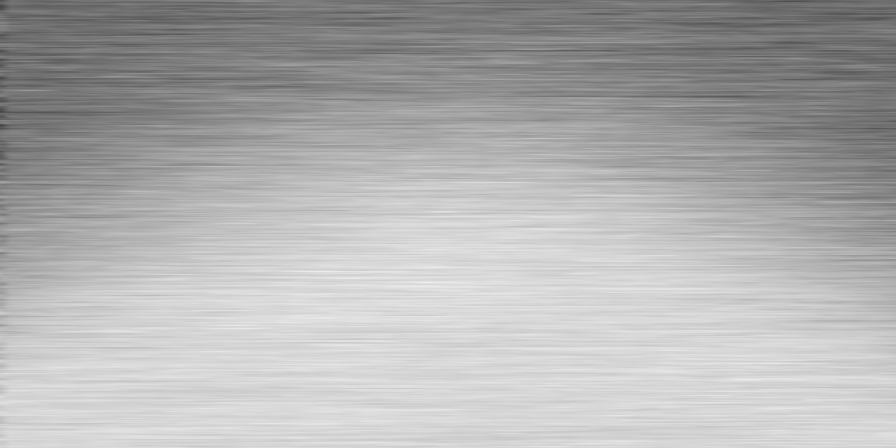
A Shadertoy shader for this texture:

```glsl
// Brushed metal sheet: a soft arched light falls from bright at the bottom
// and centre to dark at the upper corners. Very fine horizontal grain is
// layered on it from row noise at several scales, with a few thin hairlines.

const float LIGHT_GRAY = 0.84;
const float DARK_GRAY = 0.445;

float hash(vec2 p) {
    vec3 q = fract(vec3(p.xyx) * 0.1031);
    q += dot(q, q.yzx + 33.33);
    return fract((q.x + q.y) * q.z);
}

// Smooth 1D noise along one row; each row starts at its own offset.
float rowNoise(float x, float row, float seed) {
    x += 37.0 * hash(vec2(row, seed));
    float cell = floor(x);
    float blend = smoothstep(0.0, 1.0, x - cell);
    vec2 key = vec2(cell + seed * 17.0, row + seed * 5.0);
    return mix(hash(key), hash(key + vec2(1.0, 0.0)), blend);
}

// Streaks centred on zero; density = cells across, rows up.
float grain(vec2 uv, vec2 density, float seed) {
    vec2 p = uv * density;
    float row = floor(p.y);
    float blend = smoothstep(0.0, 1.0, p.y - row);
    return mix(rowNoise(p.x, row, seed), rowNoise(p.x, row + 1.0, seed), blend) - 0.5;
}

// Keeps only the strongest peaks of a grain layer.
float hairline(vec2 uv, vec2 density, float seed) {
    return smoothstep(0.3, 0.5, grain(uv, density, seed));
}

// Amount of shadow: rises with height and bends down at both sides.
float archShadow(vec2 uv) {
    float side = 2.0 * uv.x - 1.0;
    return smoothstep(0.32, 1.1, uv.y + 0.3 * side * side);
}

float centreGlow(vec2 uv) {
    vec2 d = (uv - vec2(0.51, 0.5)) / vec2(0.22, 0.16);
    return exp(-dot(d, d));
}

void mainImage(out vec4 fragColor, in vec2 fragCoord) {
    vec2 uv = fragCoord / iResolution.xy;

    // Broad lighting
    float shadow = archShadow(uv);
    float gray = mix(LIGHT_GRAY, DARK_GRAY, shadow) + 0.05 * centreGlow(uv);

    // Brushed grain: fine long lines, shorter flecks, faint wider bands
    float brushed = 0.075 * grain(uv, vec2(6.0, 317.0), 1.0)
                  + 0.06 * grain(uv, vec2(18.0, 331.0), 2.0)
                  + 0.035 * grain(uv, vec2(50.0, 293.0), 8.0)
                  + 0.035 * grain(uv, vec2(7.0, 131.0), 3.0)
                  + 0.025 * grain(uv, vec2(5.0, 38.0), 4.0);

    // Sparse scratches
    brushed += 0.06 * hairline(uv, vec2(11.0, 307.0), 5.0);
    brushed -= 0.055 * hairline(uv, vec2(9.0, 311.0), 6.0);

    // Short rough ends of the strokes at the left border
    float border = 1.0 - smoothstep(0.0, 0.014, uv.x);
    brushed += border * (0.16 * grain(uv, vec2(40.0, 150.0), 7.0) - 0.03);

    gray += brushed * mix(0.8, 1.4, shadow);
    fragColor = vec4(vec3(clamp(gray, 0.0, 1.0)), 1.0);
}
```
